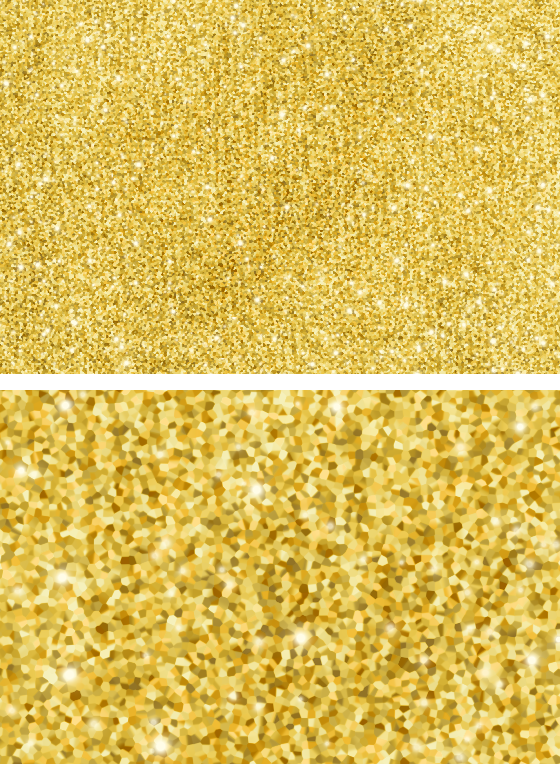
Top: the whole. Bottom: its middle third, enlarged.
Give the GLSL for this texture, as a WebGL 1 fragment shader.

```glsl
precision highp float;
uniform vec2 u_resolution;

// Sizes are counted in cells per canvas height.
const float FLAKE_CELLS = 168.0;
const float FLAKE_SHARPNESS = 11.0;
const float PATCH_CELLS = 5.0;
const float CLUMP_CELLS = 32.0;
const float GLINT_CELLS = 25.0;
const float SPECK_CELLS = 62.0;
const float GLINT_SHARE = 0.20;
const float SPECK_SHARE = 0.10;
const float PATCH_LIGHT = 0.16;
const float CLUMP_LIGHT = 0.16;
const float EDGE_LIGHT = 0.12;

const vec3 SHADOW = vec3(0.58, 0.43, 0.06);
const vec3 BRONZE = vec3(0.73, 0.59, 0.14);
const vec3 OCHRE = vec3(0.83, 0.69, 0.20);
const vec3 GOLD = vec3(0.92, 0.79, 0.31);
const vec3 STRAW = vec3(0.93, 0.84, 0.44);
const vec3 CREAM = vec3(0.97, 0.92, 0.64);
const vec3 GLINT = vec3(1.0, 0.99, 0.90);
const vec3 ASH_TINT = vec3(-0.01, 0.02, 0.09);
const vec3 AMBER_TINT = vec3(0.03, -0.05, -0.11);

float hash(vec2 p) {
  return fract(sin(dot(p, vec2(127.1, 311.7))) * 43758.5453);
}

vec2 hash2(vec2 p) {
  return vec2(hash(p), hash(p + vec2(41.3, 17.9)));
}

float valueNoise(vec2 p) {
  vec2 cell = floor(p);
  vec2 f = fract(p);
  f = f * f * (3.0 - 2.0 * f);
  float low = mix(hash(cell), hash(cell + vec2(1.0, 0.0)), f.x);
  float high = mix(hash(cell + vec2(0.0, 1.0)), hash(cell + 1.0), f.x);
  return mix(low, high, f.y);
}

// Soft-edged Voronoi flakes: x is the tone, y the tint, both 0 to 1.
vec2 flakes(vec2 p) {
  vec2 cell = floor(p);
  vec2 sum = vec2(0.0);
  float total = 0.0;
  for (int j = -1; j <= 1; j++) {
    for (int i = -1; i <= 1; i++) {
      vec2 id = cell + vec2(float(i), float(j));
      vec2 d = p - id - hash2(id);
      float weight = exp(-FLAKE_SHARPNESS * dot(d, d));
      sum += weight * hash2(id + 73.7);
      total += weight;
    }
  }
  return sum / total;
}

// Scattered round highlights with a bright core and a faint halo.
float glints(vec2 p, float share, float radius) {
  vec2 cell = floor(p);
  float glow = 0.0;
  for (int j = -1; j <= 1; j++) {
    for (int i = -1; i <= 1; i++) {
      vec2 id = cell + vec2(float(i), float(j));
      vec2 d = p - id - hash2(id + 11.3);
      float size = radius * mix(0.55, 1.2, hash(id + 29.1));
      float lit = step(hash(id + 57.7), share);
      float r2 = dot(d, d) / (size * size);
      glow += lit * (exp(-r2 * 1.6) + 0.22 * exp(-r2 * 0.3));
    }
  }
  return min(glow, 1.0);
}

vec3 goldRamp(float t) {
  vec3 c = mix(SHADOW, BRONZE, clamp(t / 0.15, 0.0, 1.0));
  c = mix(c, OCHRE, clamp((t - 0.15) / 0.22, 0.0, 1.0));
  c = mix(c, GOLD, clamp((t - 0.37) / 0.20, 0.0, 1.0));
  c = mix(c, STRAW, clamp((t - 0.57) / 0.15, 0.0, 1.0));
  return mix(c, CREAM, clamp((t - 0.72) / 0.21, 0.0, 1.0));
}

void main() {
  vec2 p = gl_FragCoord.xy / u_resolution.y;
  vec2 centered = gl_FragCoord.xy / u_resolution - 0.5;

  // Broad light: uneven patches, small clumps and paler edges.
  float edge = smoothstep(0.1, 0.65, length(centered));
  float area = valueNoise(p * PATCH_CELLS + 3.7);
  float clump = valueNoise(p * CLUMP_CELLS + 19.0);
  float light = PATCH_LIGHT * (area - 0.5) + CLUMP_LIGHT * (clump - 0.5)
              + EDGE_LIGHT * (edge - 0.45);

  // Flakes, some greyer and some warmer.
  vec2 flake = flakes(p * FLAKE_CELLS);
  vec3 color = goldRamp(flake.x + light);
  color += ASH_TINT * smoothstep(0.5, 0.85, flake.y);
  float warmth = smoothstep(0.45, 0.1, flake.y) * mix(1.0, 0.45, edge);
  color += AMBER_TINT * warmth;

  // Large glints and fine specks, denser where the light is strong.
  float density = 0.55 + 0.9 * edge;
  float sparkle = glints(p * GLINT_CELLS, GLINT_SHARE * density, 0.21);
  float specks = glints(p * SPECK_CELLS + 7.0, SPECK_SHARE * density, 0.30);
  color = mix(color, GLINT, max(sparkle, 0.75 * specks));

  gl_FragColor = vec4(clamp(color, 0.0, 1.0), 1.0);
}
```
